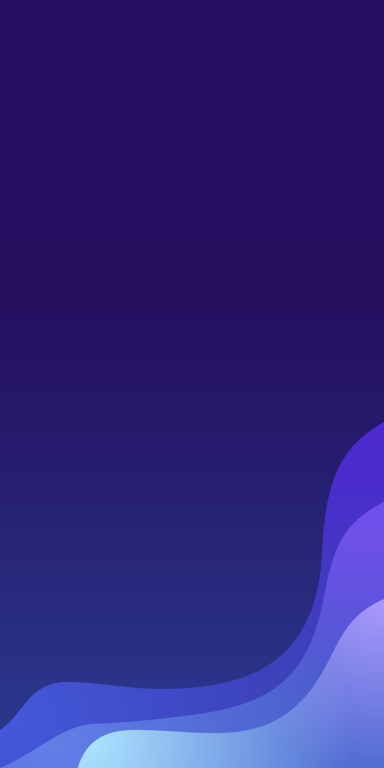
This background is drawn by a WebGL 2 fragment shader. Its source:

```glsl
#version 300 es
precision highp float;
// Night-blue vertical gradient with three layered waves sweeping up the right side.
// Each wave is a chain of four cubic Bezier curves, solved for height at a given x
// and filled below with its own soft colour gradient.

uniform vec2 u_resolution;
out vec4 fragColor;

vec2 bezier(vec2 a, vec2 b, vec2 c, vec2 d, float t) {
    float s = 1.0 - t;
    return s * s * s * a + 3.0 * s * s * t * b + 3.0 * s * t * t * c + t * t * t * d;
}

vec2 bezierTangent(vec2 a, vec2 b, vec2 c, vec2 d, float t) {
    float s = 1.0 - t;
    return s * s * (b - a) + 2.0 * s * t * (c - b) + t * t * (d - c);
}

// Approximate signed distance to the wave edge, positive below it
float waveDistance(vec2 p, vec2 knots[13]) {
    int first = 0;
    for (int i = 3; i < 12; i += 3) {
        if (p.x >= knots[i].x) first = i;
    }
    vec2 a = knots[first], b = knots[first + 1];
    vec2 c = knots[first + 2], d = knots[first + 3];

    // Bisect for the curve parameter, since x always increases along the wave
    float low = 0.0, high = 1.0;
    for (int i = 0; i < 16; i++) {
        float middle = 0.5 * (low + high);
        if (bezier(a, b, c, d, middle).x < p.x) low = middle;
        else high = middle;
    }
    float t = 0.5 * (low + high);
    vec2 tangent = normalize(bezierTangent(a, b, c, d, t));
    return (bezier(a, b, c, d, t).y - p.y) * tangent.x;
}

// Linear falloff from 1 at the centre to 0 at the radius
float glow(vec2 p, vec2 center, float radius) {
    return clamp(1.0 - distance(p, center) / radius, 0.0, 1.0);
}

void main() {
    // Width spans 0..1, height spans 0..2
    vec2 p = gl_FragCoord.xy / u_resolution * vec2(1.0, 2.0);
    float pixel = 1.0 / min(u_resolution.x, 0.5 * u_resolution.y);
    float edge = 0.7 * pixel;

    // Sky
    float dusk = pow(clamp((1.22 - p.y) / 1.04, 0.0, 1.0), 1.2);
    vec3 color = mix(vec3(0.145, 0.063, 0.376), vec3(0.165, 0.21, 0.54), dusk);
    color += vec3(0.008, -0.004, 0.014) * smoothstep(1.2, 1.9, p.y);

    // Back wave
    float back = waveDistance(p, vec2[13](
        vec2(0.0, 0.099), vec2(0.065, 0.143), vec2(0.073, 0.224),
        vec2(0.177, 0.224), vec2(0.26, 0.224), vec2(0.326, 0.206),
        vec2(0.417, 0.206), vec2(0.625, 0.206), vec2(0.826, 0.255),
        vec2(0.839, 0.568), vec2(0.849, 0.75), vec2(0.885, 0.836),
        vec2(1.0, 0.901)));
    vec3 backColor = mix(vec3(0.235, 0.26, 0.73), vec3(0.30, 0.165, 0.81),
                         smoothstep(0.2, 0.9, p.y));
    backColor = mix(backColor, vec3(0.265, 0.345, 0.85), glow(p, vec2(0.05, 0.12), 0.65));
    color = mix(color, backColor, smoothstep(-edge, edge, back));

    // Middle wave
    float middle = waveDistance(p, vec2[13](
        vec2(0.0, 0.0), vec2(0.094, 0.039), vec2(0.161, 0.112),
        vec2(0.247, 0.115), vec2(0.33, 0.118), vec2(0.43, 0.128),
        vec2(0.521, 0.141), vec2(0.729, 0.172), vec2(0.81, 0.255),
        vec2(0.846, 0.458), vec2(0.87, 0.581), vec2(0.898, 0.641),
        vec2(1.0, 0.693)));
    vec3 middleColor = mix(vec3(0.28, 0.36, 0.79), vec3(0.44, 0.31, 0.92),
                           smoothstep(0.1, 0.7, p.y));
    middleColor = mix(middleColor, vec3(0.38, 0.50, 0.90), glow(p, vec2(0.15, 0.05), 0.75));
    color = mix(color, middleColor, smoothstep(-edge, edge, middle));

    // Front wave, cyan at its left tip and lilac at its right crest
    float front = waveDistance(p, vec2[13](
        vec2(0.1875, -0.083), vec2(0.198, 0.052), vec2(0.247, 0.099),
        vec2(0.352, 0.099), vec2(0.43, 0.099), vec2(0.482, 0.091),
        vec2(0.56, 0.091), vec2(0.716, 0.091), vec2(0.794, 0.156),
        vec2(0.859, 0.286), vec2(0.898, 0.365), vec2(0.924, 0.406),
        vec2(1.0, 0.44)));
    vec3 frontColor = mix(vec3(0.31, 0.42, 0.82), vec3(0.68, 0.90, 1.0),
                          glow(p, vec2(0.22, 0.07), 0.7));
    frontColor = mix(frontColor, vec3(0.67, 0.60, 0.99), glow(p, vec2(0.99, 0.44), 0.45));
    color = mix(color, frontColor, smoothstep(-edge, edge, front));

    fragColor = vec4(color, 1.0);
}
```
